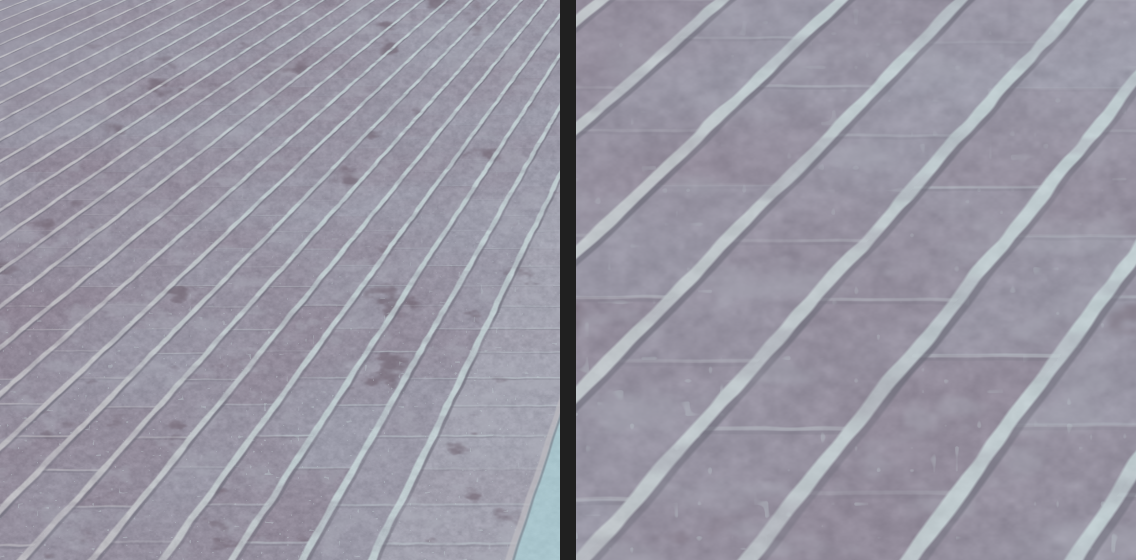
Left, the full canvas; right, a detail of the centre.
Reproduce this texture procedurally as a WebGL 2 fragment shader.

```glsl
#version 300 es
precision highp float;
uniform vec2 u_resolution;
out vec4 fragColor;

// Perspective layout, in canvas units
const vec2 VANISH = vec2(1.419, 1.547);   // where the long joints meet
const float EDGE_X = 0.664;               // first long joint at the bottom edge
const float ROW_WIDTH = 0.125;            // row spacing at the bottom edge
const float DEPTH_SCALE = 31.32;          // cross joints per inverse depth
const float DEPTH_PHASE = 0.64;

// Joint sizes, in row widths
const float LONG_HALF = 0.058;
const float CROSS_HALF = 0.026;
const float WANDER = 0.028;
const float BORDER_ROWS = 2.0;

const vec3 BRICK_PLUM = vec3(0.555, 0.515, 0.575);
const vec3 BRICK_GREY = vec3(0.610, 0.610, 0.665);
const vec3 BRICK_PALE = vec3(0.665, 0.670, 0.715);
const vec3 STAIN = vec3(0.43, 0.38, 0.43);
const vec3 JOINT_WARM = vec3(0.745, 0.740, 0.760);
const vec3 JOINT_COOL = vec3(0.750, 0.800, 0.815);
const vec3 SHADOW = vec3(0.43, 0.43, 0.48);
const vec3 CURB = vec3(0.660, 0.770, 0.800);

float hash(vec2 p) {
  vec3 q = fract(vec3(p.xyx) * 0.1031);
  q += dot(q, q.yzx + 33.33);
  return fract((q.x + q.y) * q.z);
}

float noise(vec2 p) {
  vec2 i = floor(p), f = fract(p);
  f = f * f * (3.0 - 2.0 * f);
  return mix(mix(hash(i), hash(i + vec2(1, 0)), f.x),
             mix(hash(i + vec2(0, 1)), hash(i + vec2(1, 1)), f.x), f.y);
}

float fbm(vec2 p) {
  float sum = 0.0, amp = 0.5;
  for (int i = 0; i < 4; i++) {
    sum += amp * noise(p);
    p = p * 2.03 + 17.7;
    amp *= 0.5;
  }
  return sum / 0.9375;
}

// Soft-edged stripe of the given half width
float stripe(float dist, float halfWidth, float soft) {
  return 1.0 - smoothstep(halfWidth - soft, halfWidth + soft, abs(dist));
}

void main() {
  vec2 uv = gl_FragCoord.xy / u_resolution;

  // Ground plane: x counts rows leftward, y counts half bricks away
  float depth = VANISH.y - uv.y;
  float baseX = VANISH.x + (uv.x - VANISH.x) * VANISH.y / depth;
  vec2 ground = vec2((EDGE_X - baseX) / ROW_WIDTH, DEPTH_SCALE / depth - DEPTH_PHASE);
  vec2 soft = 0.6 * fwidth(ground) + 0.008;
  float nearness = smoothstep(0.65, 1.35, depth);

  ground.x += WANDER * (noise(ground * vec2(1.0, 1.7)) - 0.5);
  float row = floor(ground.x);
  bool edging = row < 0.0;

  // Running bond in the field, one crosswise brick per unit in the edging
  float brickLength = edging ? 1.0 : 2.0;
  float slide = edging ? 0.0 : 1.0 + mod(row, 2.0);
  float along = (ground.y + slide) / brickLength;
  along += (hash(vec2(row + 40.0, 3.0)) - 0.5) * (edging ? 0.0 : 0.06);
  vec2 brickId = vec2(edging ? -1.0 : row, floor(along)) + 50.0;

  // Brick faces: broad tone, tone per brick, mottling and grain
  float broad = fbm(ground * 0.3 + 5.0);
  float grain = fbm(uv * vec2(95.0, 130.0));
  float tone = 0.28 + 0.42 * uv.x + 0.9 * (broad - 0.5);
  tone += 0.5 * (hash(brickId) - 0.5) * mix(0.6, 1.0, nearness);
  vec3 color = mix(BRICK_PLUM, BRICK_GREY, clamp(tone + 0.15, 0.0, 1.0));
  if (edging) color = mix(color, BRICK_PALE, 0.55);
  color += 0.09 * (grain - 0.5) + 0.025 * (noise(uv * 260.0) - 0.5);

  // Wear: pale scuffs, dark smudges, chalk specks, haze in the far corner
  float scuff = smoothstep(0.54, 0.78, fbm(uv * vec2(22.0, 38.0) + 9.0));
  color = mix(color, BRICK_PALE, scuff * (edging ? 0.65 : 0.4));
  float smudge = smoothstep(0.70, 0.85, fbm(uv * vec2(13.0, 25.0) + 31.0));
  color = mix(color, STAIN, 0.6 * smudge);
  float speck = smoothstep(0.90, 0.98, noise(uv * 150.0 + 70.0));
  color = mix(color, JOINT_COOL, 0.4 * speck * nearness);
  float haze = smoothstep(0.35, 0.0, length(uv - vec2(0.0, 1.0)));
  color = mix(color, BRICK_GREY, 0.6 * haze);

  // Thin cross joints, fading with distance and uneven from brick to brick
  float crossDist = (along - round(along)) * brickLength;
  crossDist += 0.025 * (noise(ground * 5.0) - 0.5);
  float crossKey = hash(vec2(row, round(along)) + 90.0);
  float crossWear = mix(0.35, 1.0, crossKey) * mix(0.45, 1.0, noise(ground * 3.0));
  float crossFade = mix(0.12, 0.85, nearness) * crossWear;
  float thin = CROSS_HALF / (CROSS_HALF + 0.25 * soft.y);
  vec3 jointColor = mix(JOINT_WARM, JOINT_COOL, smoothstep(0.1, 0.7, uv.x + 0.3 * broad - 0.1));
  color = mix(color, SHADOW, 0.45 * crossFade * stripe(crossDist + 0.055, CROSS_HALF, soft.y));
  color = mix(color, jointColor, crossFade * thin * stripe(crossDist, CROSS_HALF, soft.y));

  // Broad long joints with a shaded right side
  float nearest = round(ground.x);
  float longDist = ground.x - nearest;
  float hasJoint = step(-0.5, nearest);
  float longWear = 0.72 + 0.28 * smoothstep(0.2, 0.55, noise(ground * vec2(1.0, 2.3) + 12.0));
  float halfWidth = LONG_HALF * (0.88 + 0.3 * noise(ground * vec2(1.0, 4.0)));
  float shade = stripe(longDist + 0.085, 0.032, soft.x) * (0.3 + 0.45 * noise(ground * 1.3));
  color = mix(color, SHADOW, hasJoint * shade);
  vec3 mortar = jointColor + 0.08 * (grain - 0.5);
  color = mix(color, mortar, hasJoint * longWear * stripe(longDist, halfWidth, soft.x));

  // Smooth curb past the edging, with a dark seam and a pale lip
  float curbDist = ground.x + BORDER_ROWS;
  float curb = smoothstep(soft.x, -soft.x, curbDist);
  color = mix(color, CURB + 0.05 * (grain - 0.5), curb);
  color = mix(color, JOINT_WARM, 0.7 * stripe(curbDist - 0.04, 0.05, soft.x));
  color = mix(color, SHADOW, 0.55 * stripe(curbDist + 0.025, 0.018, soft.x));

  fragColor = vec4(color, 1.0);
}
```
